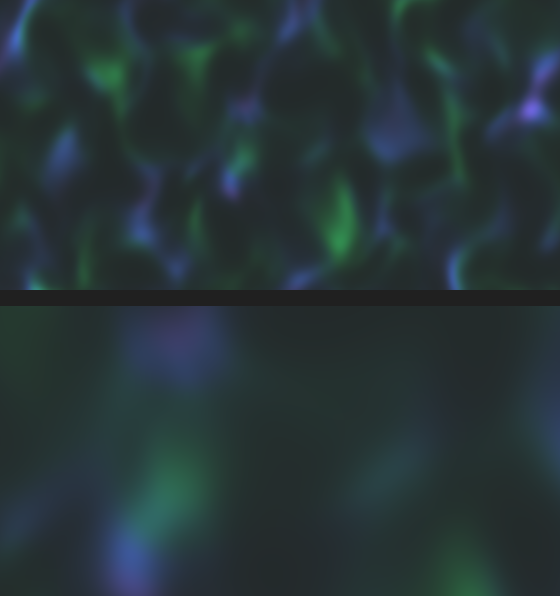
Top: the whole. Bottom: its middle third, enlarged.
Reproduce this texture procedurally as a Shadertoy shader.

```glsl
// Soft, out-of-focus green, teal and blue glows drifting over a dark slate ground.

const vec3 SLATE  = vec3(0.137, 0.162, 0.162);
const vec3 GREEN  = vec3(0.040, 0.270, 0.105);
const vec3 TEAL   = vec3(0.045, 0.215, 0.205);
const vec3 BLUE   = vec3(0.090, 0.160, 0.390);
const vec3 VIOLET = vec3(0.180, 0.130, 0.410);

float hash(vec2 p) {
    return fract(sin(dot(p, vec2(127.1, 311.7))) * 43758.5453);
}

// Dot product of a random unit gradient at a lattice corner with the offset to it
float cornerSlope(vec2 cell, vec2 offset) {
    float angle = 6.28318 * hash(cell);
    return dot(vec2(cos(angle), sin(angle)), offset);
}

// Gradient noise with quintic blending, roughly -0.7 to 0.7
float gradientNoise(vec2 p) {
    vec2 i = floor(p);
    vec2 f = p - i;
    vec2 u = f * f * f * (f * (f * 6.0 - 15.0) + 10.0);
    vec2 e = vec2(1.0, 0.0);
    float low  = mix(cornerSlope(i, f), cornerSlope(i + e, f - e), u.x);
    float high = mix(cornerSlope(i + e.yx, f - e.yx), cornerSlope(i + 1.0, f - 1.0), u.x);
    return mix(low, high, u.y);
}

vec2 rotate(vec2 p, float angle) {
    float c = cos(angle), s = sin(angle);
    return vec2(c * p.x - s * p.y, s * p.x + c * p.y);
}

// Bends the plane so the glows become irregular, curved smears
vec2 warp(vec2 p, float frequency, float amount) {
    vec2 q = p * frequency;
    return p + amount * vec2(gradientNoise(q + 17.3), gradientNoise(q + 41.9));
}

// Mostly faint light with a few strong peaks
float glowStrength(vec2 p, float contrast) {
    float n = 0.80 * gradientNoise(p)
            + 0.45 * gradientNoise(rotate(p, 0.7) * 1.6 + 63.1);
    float glow = 0.17 * exp(contrast * n);
    return glow / (1.0 + 0.18 * glow);
}

// Runs from green through teal and blue to violet
vec3 glowColor(float hue) {
    vec3 color = mix(GREEN, TEAL, smoothstep(0.10, 0.45, hue));
    color = mix(color, BLUE, smoothstep(0.45, 0.75, hue));
    return mix(color, VIOLET, smoothstep(0.75, 1.05, hue));
}

void mainImage(out vec4 fragColor, in vec2 fragCoord) {
    vec2 uv = fragCoord / iResolution.y;
    vec2 bent = warp(uv, 3.5, 0.09);

    // Glows are a little taller than wide and lean slightly
    vec2 glowSpace = rotate(bent, 0.15) * vec2(6.2, 4.5) + 5.7;
    float strength = glowStrength(glowSpace, 4.6);

    // Hue varies independently of the glow
    float hue = 0.47 + 1.05 * gradientNoise(rotate(bent, 0.5) * 4.6 + 91.4);

    vec3 color = SLATE + strength * glowColor(hue);
    fragColor = vec4(color, 1.0);
}
```
